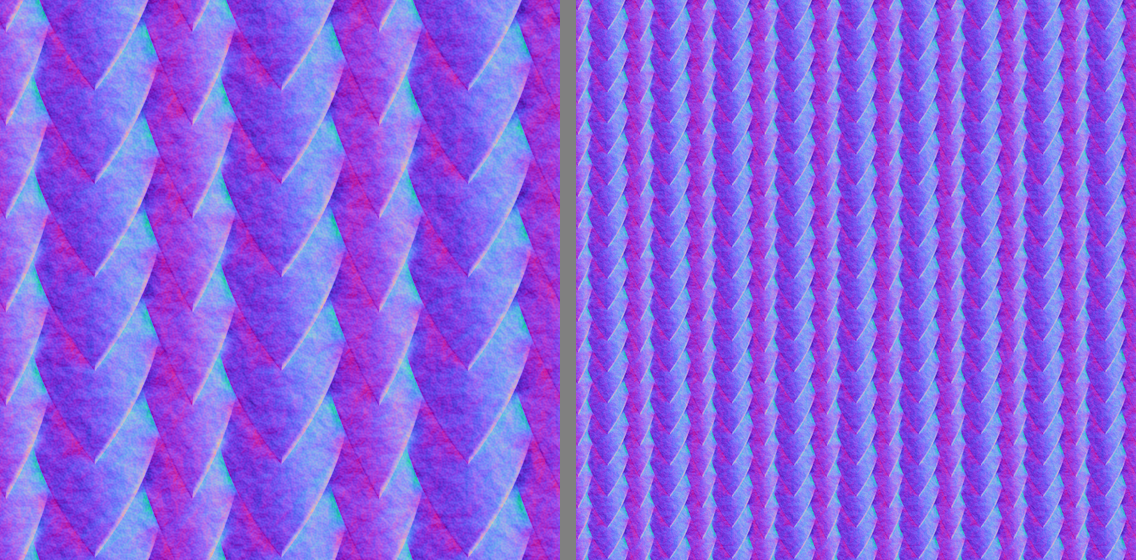
Left: one tile. Right: repeated 3 by 3.
A Shadertoy shader for this texture map:

```glsl
// Normal map of overlapping pointed scales in alternating wide and narrow columns, with grainy surface

vec2 hashGradient(ivec2 cell, int period) {
    uvec2 c = uvec2((cell % period + period) % period);
    uint h = c.x * 1597u + c.y * 51749u + uint(period) * 7919u;
    h = (h ^ (h >> 15u)) * 73757u;
    h = (h ^ (h >> 13u)) * 40503u;
    float angle = float((h >> 8u) & 4095u) / 4096.0 * 6.2832;
    return vec2(cos(angle), sin(angle));
}

// Gradient noise that wraps after a whole number of cells
float gradientNoise(vec2 p, int period) {
    ivec2 i = ivec2(floor(p));
    vec2 f = fract(p);
    vec2 s = f * f * f * (f * (f * 6.0 - 15.0) + 10.0);
    float a = dot(hashGradient(i, period), f);
    float b = dot(hashGradient(i + ivec2(1, 0), period), f - vec2(1, 0));
    float c = dot(hashGradient(i + ivec2(0, 1), period), f - vec2(0, 1));
    float d = dot(hashGradient(i + ivec2(1, 1), period), f - vec2(1, 1));
    return mix(mix(a, b, s.x), mix(c, d, s.x), s.y);
}

// Surface slope of the grain, summed over octaves
vec2 grainSlope(vec2 uv) {
    vec2 slope = vec2(0.0);
    int period = 28;
    for (int octave = 0; octave < 4; octave++) {
        vec2 p = uv * float(period);
        float here = gradientNoise(p, period);
        slope += vec2(gradientNoise(p + vec2(0.3, 0.0), period) - here,
                      gradientNoise(p + vec2(0.0, 0.3), period) - here);
        period *= 2;
    }
    return slope * vec2(0.3, 0.24);
}

// Horizontal distance to the curved edge, negative inside; p is measured from the tip
float scaleEdge(vec2 p, bool wide) {
    vec2 curve;
    if (wide) curve = p.x < 0.0 ? vec2(0.839, 0.474) : vec2(0.785, 0.404);
    else      curve = p.x < 0.0 ? vec2(0.585, 0.225) : vec2(0.594, 0.307);
    return abs(p.x) - p.y * (curve.x - curve.y * p.y);
}

// Tilt of the scale: left arm faces down, right arm faces up, rims are bevelled
vec2 scaleTilt(vec2 p, float edge, bool wide) {
    float across = p.x / (wide ? 1.0 : 0.75) + 0.25 * (p.y - 0.25);
    float rise = smoothstep(-0.13, 0.31, across);
    vec2 tilt = vec2(wide ? mix(-0.06, 0.06, rise) : mix(0.2, 0.24, rise), mix(-0.56, 0.27, rise));
    float side = smoothstep(-0.006, 0.006, p.x);
    vec2 rim = mix(vec2(0.12, -0.78), vec2(0.62, 0.38), side);
    float rimWidth = mix(0.018, 0.038, side);
    return mix(tilt, rim, 0.9 * smoothstep(-rimWidth, -0.1 * rimWidth, edge));
}

// Bends the surface beneath where it dips under the edge of the scale above
vec2 contactTilt(vec2 below, vec2 p, float edge, bool wide) {
    float high = smoothstep(0.29, 0.43, p.y);
    bool left = p.x < 0.0;
    vec2 shade = wide ? vec2(-0.42, -0.7) : vec2(-0.62, -0.52);
    vec2 dip = left ? mix(vec2(0.42, -0.66), vec2(-0.72, 0.52), high)
                    : mix(vec2(-0.1, 0.42), shade, high);
    float reach = left ? mix(0.11, 0.045, high) : mix(0.03, 0.1, high);
    float gap = max(edge, 0.0) / reach;
    float amount = exp(-gap * (0.5 + 0.6 * gap)) * smoothstep(-0.01, 0.06, p.y);
    return mix(below, dip, 0.95 * amount);
}

void mainImage(out vec4 fragColor, in vec2 fragCoord) {
    vec2 uv = fragCoord / iResolution.xy;
    vec2 pos = uv * 3.0 - vec2(0.508, 0.012);
    float soft = 3.0 / iResolution.y;
    float row = floor(pos.y * 2.0);
    vec2 tilt = vec2(0.0, -0.3);

    // Layers from back to front: each row has a narrow scale, then a wide one
    for (int i = 0; i < 6; i++) {
        bool wide = i % 2 == 1;
        vec2 tip = vec2(0.0, (row + float(i / 2 - 1)) * 0.5);
        if (!wide) tip += vec2(0.523, -0.1875);
        vec2 p = pos - tip;
        p.x = fract(p.x + 0.5) - 0.5;
        float edge = scaleEdge(p, wide);
        tilt = contactTilt(tilt, p, edge, wide);
        tilt = mix(tilt, scaleTilt(p, edge, wide), 1.0 - smoothstep(-soft, soft, edge));
    }

    // Encode the normal as colour
    tilt += grainSlope(uv);
    float facing = sqrt(max(0.9 - 1.05 * dot(tilt, tilt), 0.1));
    fragColor = vec4(vec3(tilt, facing) * 0.5 + 0.5, 1.0);
}
```
